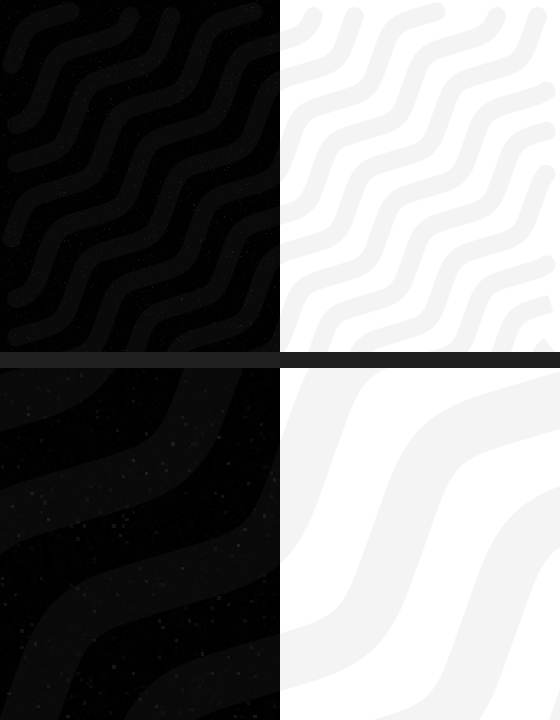
Top, the full canvas; bottom, a detail of the centre.
Write a WebGL 1 fragment shader that draws this pattern.

```glsl
precision highp float;
// Diagonal wavy ribbons with rounded ends: dark grainy left half, clean white right half.
uniform vec2 u_resolution;

// Lengths are fractions of the canvas height.
const float TAU = 6.2831853;
const vec2 ALONG = vec2(0.7256, 0.6881);
const vec2 ACROSS = vec2(0.6881, -0.7256);
const vec2 FIRST_WAVE = vec2(0.0393, 0.8347);
const float WAVELENGTH = 0.3588;
const float AMPLITUDE = 0.033;
const float SPACING = 0.1194;
const float SLIDE = 0.0064;
const float HALF_WIDTH = 0.0262;
const float LAST_WAVE = 14.0;

float hash(vec2 p) {
  vec3 q = fract(vec3(p.xyx) * 0.1031);
  q += dot(q, q.yzx + 33.33);
  return fract((q.x + q.y) * q.z);
}

// Sine with a little third harmonic, which straightens its flanks.
float wave(float s) {
  float a = TAU * s / WAVELENGTH;
  return -AMPLITUDE * (sin(a) - 0.04 * sin(3.0 * a));
}

float waveSlope(float s) {
  float a = TAU * s / WAVELENGTH;
  return -AMPLITUDE * TAU / WAVELENGTH * (cos(a) - 0.12 * cos(3.0 * a));
}

vec2 curvePoint(float s, float index) {
  vec2 start = FIRST_WAVE + index * (ALONG * SLIDE + ACROSS * SPACING);
  return start + ALONG * s + ACROSS * wave(s);
}

// Parameter where a curve reaches a given coordinate on one axis.
float crossing(float index, vec2 axis, float target) {
  vec2 start = curvePoint(0.0, index);
  float s = (target - dot(start, axis)) / dot(ALONG, axis);
  for (int k = 0; k < 10; k++) {
    s += (target - dot(curvePoint(s, index), axis)) / 0.8;
  }
  return s;
}

// Parameter of the curve point nearest to p.
float nearest(vec2 p, float index) {
  float s = dot(p - curvePoint(0.0, index), ALONG);
  for (int k = 0; k < 4; k++) {
    vec2 tangent = ALONG + ACROSS * waveSlope(s);
    s += dot(p - curvePoint(s, index), tangent) / dot(tangent, tangent);
  }
  return s;
}

// Coverage of the ribbon closest to p.
float ribbon(vec2 p, float aspect, float pixel) {
  vec2 q = p - FIRST_WAVE;
  float v = dot(q, ACROSS);
  float s = dot(q, ALONG) - SLIDE * v / SPACING;
  float index = floor((v - wave(s)) / SPACING + 0.5);
  if (index < 0.0 || index > LAST_WAVE) return 0.0;

  // Every third ribbon reaches closer to the border.
  float margin = mod(index, 3.0) < 0.5 ? 0.033 : 0.0465;
  float first = crossing(index, vec2(1.0, 0.0), margin);
  float last = min(crossing(index, vec2(1.0, 0.0), aspect - 0.039),
                   crossing(index, vec2(0.0, 1.0), 1.0 - margin));

  float t = nearest(p, index);
  float d = distance(p, curvePoint(clamp(t, first, last), index)) - HALF_WIDTH;
  // The two lowest ribbons end in a straight cut.
  if (index > LAST_WAVE - 1.5) d = max(d, t - last - 0.012);
  return 1.0 - smoothstep(-0.75 * pixel, 0.75 * pixel, d);
}

// Fine grain with sparse bright flecks.
float grain(vec2 p) {
  vec2 cell = floor(p * 322.0);
  float fleck = smoothstep(0.95, 1.0, hash(cell + 71.0));
  return 0.008 * (hash(cell) - 0.5) + 0.09 * fleck * hash(cell + 19.0);
}

void main() {
  float pixel = 1.0 / u_resolution.y;
  float aspect = u_resolution.x * pixel;
  vec2 p = gl_FragCoord.xy * pixel;
  float ink = ribbon(p, aspect, pixel);

  vec3 dark = mix(vec3(0.004), vec3(0.038, 0.038, 0.042), ink) + grain(p);
  vec3 light = mix(vec3(1.0), vec3(0.957), ink);
  float side = smoothstep(-0.5 * pixel, 0.5 * pixel, p.x - 0.5 * aspect);
  gl_FragColor = vec4(mix(dark, light, side), 1.0);
}
```
